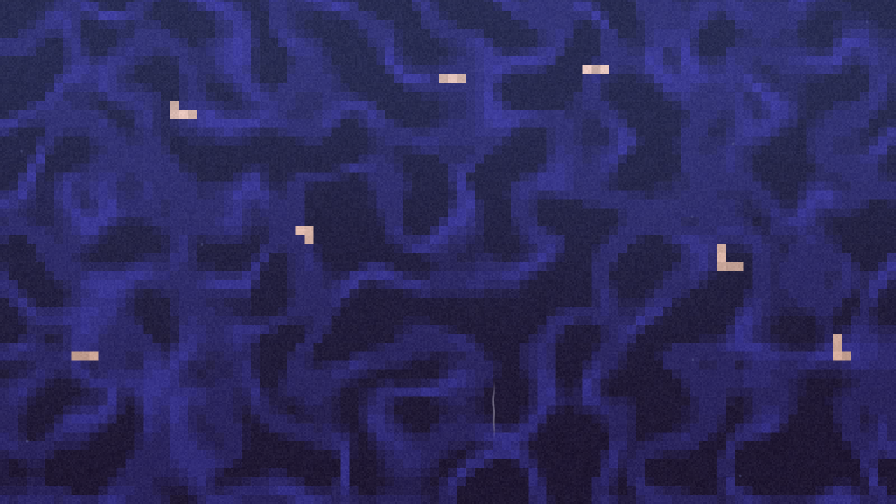
A Shadertoy shader for this texture:

```glsl
// Blocky indigo veins winding around dark pools, with a few peach flecks and film grain.

const float ROWS = 56.25; // mosaic blocks per canvas height

float hash(vec2 p) {
    vec3 q = fract(vec3(p.xyx) * 0.1031);
    q += dot(q, q.yzx + 33.33);
    return fract((q.x + q.y) * q.z);
}

vec2 gradientAt(vec2 corner) {
    float angle = 6.2832 * hash(corner + 17.0);
    return vec2(cos(angle), sin(angle));
}

float gradientNoise(vec2 p) {
    vec2 i = floor(p), f = fract(p);
    vec2 u = f * f * f * (f * (f * 6.0 - 15.0) + 10.0);
    vec2 e = vec2(1.0, 0.0);
    float low = mix(dot(gradientAt(i), f), dot(gradientAt(i + e), f - e), u.x);
    float high = mix(dot(gradientAt(i + e.yx), f - e.yx), dot(gradientAt(i + 1.0), f - 1.0), u.x);
    return mix(low, high, u.y);
}

// Ridged noise sampled once per block, shaded in a few flat steps
vec3 veins(vec2 block) {
    vec2 p = (block + 0.5) / ROWS;
    vec2 warp = vec2(gradientNoise(p * 7.0 + 40.0), gradientNoise(p * 7.0 + 71.0));
    float ridge = abs(gradientNoise(p * 6.6 + 0.4 * warp + 9.0));
    float glow = smoothstep(-0.15, 0.3, gradientNoise(p * 7.5 + 23.0));
    float band = 1.0 - smoothstep(0.13, 0.24, ridge);
    float core = 1.0 - smoothstep(0.03, 0.15, ridge);
    float tone = 0.48 * band + core * (0.18 + 0.42 * glow) + 0.05 * glow;
    tone = floor(tone * 5.0 + 0.5) / 5.0;
    tone += 0.06 * (hash(block + 211.0) - 0.5);

    float height = smoothstep(0.0, 1.0, p.y + 0.12 * gradientNoise(p * 2.0));
    vec3 pool = mix(vec3(0.12, 0.09, 0.195), vec3(0.16, 0.175, 0.325), height);
    vec3 ridgeColor = mix(vec3(0.19, 0.17, 0.46), vec3(0.235, 0.235, 0.575), height);
    return mix(pool, ridgeColor, tone);
}

// Each fleck is a short walk across neighbouring blocks
vec3 addFlecks(vec3 color, vec2 block) {
    for (int i = 0; i < 7; i++) {
        float id = float(i);
        vec2 cell = floor(vec2((id + 0.25 + 0.5 * hash(vec2(id, 3.0))) / 7.0 * 100.0,
                               (0.2 + 0.7 * hash(vec2(id, 8.0))) * ROWS));
        float count = 3.0 + floor(3.0 * hash(vec2(id, 5.0)));
        float sideways = hash(vec2(id, 12.0));
        for (float k = 0.0; k < count; k++) {
            if (all(lessThan(abs(block - cell), vec2(0.5)))) {
                vec3 peach = mix(vec3(0.84, 0.66, 0.58), vec3(0.93, 0.81, 0.79), block.y / ROWS);
                color = peach * (0.8 + 0.22 * hash(block));
            }
            bool across = hash(vec2(id, k + 20.0)) < 0.2 + 0.6 * sideways;
            cell += across ? vec2(1.0, 0.0) : vec2(0.0, -1.0);
        }
    }
    return color;
}

void mainImage(out vec4 fragColor, in vec2 fragCoord) {
    vec2 p = fragCoord / iResolution.y;
    float pixel = 1.0 / iResolution.y;

    // Four close samples smooth the block edges but keep them crisp
    vec3 color = vec3(0.0);
    for (int s = 0; s < 4; s++) {
        vec2 offset = (vec2(s % 2, s / 2) - 0.5) * 0.4;
        vec2 block = floor((p + offset * pixel) * ROWS);
        color += 0.25 * addFlecks(veins(block), block);
    }

    // Faint upright scratch
    float bend = 0.98 + 0.004 * gradientNoise(vec2(p.y * 26.0, 2.5));
    float scratch = 1.0 - smoothstep(0.0005, 0.0005 + 1.2 * pixel, abs(p.x - bend));
    scratch *= smoothstep(0.12, 0.17, p.y) * (1.0 - smoothstep(0.20, 0.25, p.y));
    color = mix(color, vec3(0.62, 0.60, 0.68), 0.6 * scratch);

    // Sparse dust
    for (float i = 0.0; i < 8.0; i++) {
        vec2 dust = vec2(1.778 * hash(vec2(i, 51.0)), hash(vec2(i, 64.0)));
        float speck = 1.0 - smoothstep(0.001, 0.001 + 1.5 * pixel, length(p - dust));
        color = mix(color, vec3(0.40, 0.42, 0.62), 0.4 * speck);
    }

    // Film grain
    vec2 grain = floor(p * 288.0);
    color += 0.032 * (hash(grain + 100.0) + hash(grain + 431.0) - 1.0);
    fragColor = vec4(color, 1.0);
}
```
